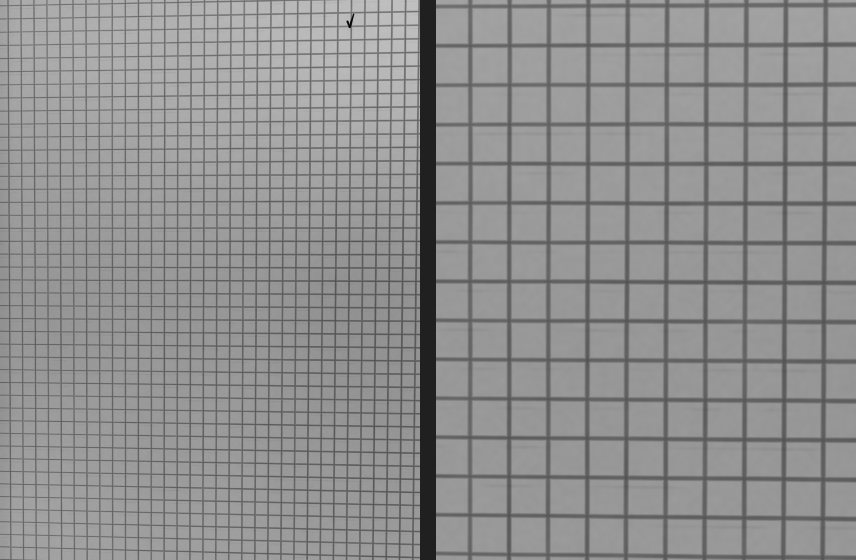
Left: the whole. Right: its middle third, enlarged.
This pattern is drawn by a Shadertoy shader. Its source:

```glsl
const float COLUMNS = 31.0;  // cells between the outermost vertical rules
const float ROWS = 42.0;     // cells between the outermost horizontal rules
const float CELL = 0.0234;   // cell side as a share of the canvas height

float hash11(float n) {
    return fract(sin(n * 91.7) * 4375.5);
}

vec2 gradientAt(vec2 cell) {
    float angle = 6.2832 * fract(sin(dot(cell, vec2(127.1, 311.7))) * 4375.5);
    return vec2(cos(angle), sin(angle));
}

// Gradient noise, roughly -0.7 to 0.7
float gradientNoise(vec2 p) {
    vec2 i = floor(p), f = fract(p);
    vec2 w = f * f * f * (f * (f * 6.0 - 15.0) + 10.0);
    vec2 e = vec2(0.0, 1.0);
    float a = dot(gradientAt(i), f);
    float b = dot(gradientAt(i + e.yx), f - e.yx);
    float c = dot(gradientAt(i + e.xy), f - e.xy);
    float d = dot(gradientAt(i + e.yy), f - e.yy);
    return mix(mix(a, b, w.x), mix(c, d, w.x), w.y);
}

// Sheet position (0..1, y down) to cell counts, with slight perspective and bend
vec2 sheetToGrid(vec2 s) {
    float left = 0.0191 + 0.0069 * s.y;
    float right = 0.9983 - 0.0156 * s.y;
    float across = (s.x - left) / (right - left);
    float column = COLUMNS * (across + 0.025 * across * (1.0 - across));

    float top = 0.0104 - 0.0143 * s.x;
    float pitch = 0.0230 + 0.0008 * s.x;
    float down = (s.y - top) / (pitch * ROWS);
    float row = ROWS * down - 1.12 * down * (1.0 - down);
    return vec2(column, row);
}

float stroke(float dist, float halfWidth, float soft) {
    return 1.0 - smoothstep(halfWidth - soft, halfWidth + soft, dist);
}

// Coverage of the nearest rule; ink varies per rule and along it
float ruledLine(float coord, float along, float halfWidth, float soft, float seed) {
    float id = floor(coord + 0.5);
    float wobble = 0.012 * gradientNoise(vec2(along * 0.35, id * 3.7 + seed));
    float dist = abs(coord - id + wobble) * CELL;
    float ink = 0.88 + 0.12 * hash11(id + seed);
    ink += 0.12 * gradientNoise(vec2(along * 0.8, id * 5.3 + seed));
    return ink * stroke(dist, halfWidth, soft);
}

float segmentDistance(vec2 p, vec2 a, vec2 b) {
    vec2 pa = p - a, ba = b - a;
    return length(pa - ba * clamp(dot(pa, ba) / dot(ba, ba), 0.0, 1.0));
}

// Light from the upper right, faint lift at the lower left
float paperTone(vec2 s) {
    float upper = smoothstep(0.55, 0.0, s.y);
    float tone = 0.597 + 0.065 * upper + 0.09 * upper * s.x;
    tone += 0.035 * smoothstep(0.6, 1.0, s.y) * (1.0 - 0.6 * s.x);
    tone -= 0.025 * exp(-14.0 * dot(s - vec2(0.89, 0.61), s - vec2(0.89, 0.61)));
    tone -= 0.03 * smoothstep(0.04, 0.0, s.x);
    return tone + 0.014 * gradientNoise(s * vec2(4.0, 5.0));
}

void mainImage(out vec4 fragColor, in vec2 fragCoord) {
    vec2 sheet = fragCoord / iResolution.xy;
    sheet.y = 1.0 - sheet.y;
    vec2 pos = sheet * vec2(iResolution.x / iResolution.y, 1.0);
    float soft = max(0.7 / iResolution.y, 0.0009);
    vec2 grid = sheetToGrid(sheet);

    // Paper with fine grain
    float tone = paperTone(sheet);
    tone += 0.012 * gradientNoise(pos * 210.0) + 0.008 * gradientNoise(pos * 70.0);

    // Faint rules showing through from the reverse
    float ghostDist = abs(fract(grid.y - 0.24 + 0.5) - 0.5) * CELL;
    float ghostFade = smoothstep(-0.15, 0.4, gradientNoise(grid * vec2(0.6, 0.9)));
    tone *= 1.0 - 0.05 * ghostFade * stroke(ghostDist, 0.0009, soft);

    // Printed rules, heavier towards the right
    float verticalWidth = mix(0.00115, 0.00150, sheet.x);
    float horizontalWidth = mix(0.00090, 0.00140, smoothstep(0.0, 0.8, sheet.x));
    float vertical = ruledLine(grid.x, grid.y, verticalWidth, soft, 3.0);
    float horizontal = ruledLine(grid.y, grid.x, horizontalWidth, soft, 57.0);
    float ink = max(vertical, horizontal) + 0.15 * vertical * horizontal;
    tone *= 1.0 - mix(0.36, 0.41, sheet.x) * ink;

    // Small pen tick, tapering along the long stroke
    vec2 heel = vec2(0.6245, 0.0480);
    float shortArm = segmentDistance(pos, vec2(0.6205, 0.0385), heel);
    float longArm = segmentDistance(pos, heel, vec2(0.6315, 0.0255));
    float taper = mix(0.0012, 0.0022, smoothstep(0.025, 0.048, pos.y));
    float pen = max(stroke(shortArm, 0.0018, soft), stroke(longArm, taper, soft));
    tone = mix(tone, 0.03, pen);

    fragColor = vec4(vec3(clamp(tone, 0.0, 1.0)), 1.0);
}
```
